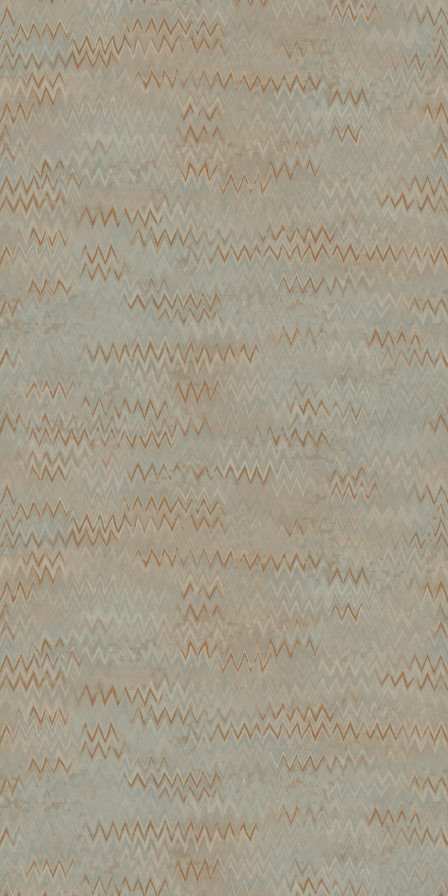
Reproduce this pattern procedurally as a Shadertoy shader.

```glsl
// Worn flame-stitch wallpaper: rows of fine zigzag strokes in rust, cream and
// blue-grey over a mottled stone ground. Strokes are contours of a folded height
// field, broken up by periodic noise so the whole design tiles vertically.

const float ZIGZAGS = 34.0;       // teeth across the canvas
const float TILE = 1.068;         // vertical repeat, in canvas widths
const float ROWS = 28.0;          // zigzag rows per vertical repeat
const float TOOTH_HEIGHT = 0.036; // peak to valley, in canvas widths
const float STROKE = 0.0052;      // half height of a stroke, in canvas widths
const float PATCHES = 9.0;        // painted stretches along a row
const int LAYERS = 6;

const vec3 STONE = vec3(0.640, 0.632, 0.570);
const vec3 SAND = vec3(0.650, 0.602, 0.520);
const vec3 CREAM = vec3(0.730, 0.707, 0.635);
const vec3 MIST = vec3(0.565, 0.595, 0.565);
const vec3 TAUPE = vec3(0.590, 0.550, 0.475);
const vec3 RUST = vec3(0.600, 0.410, 0.245);

float hash(vec2 cell, float seed) {
    vec3 h = fract(vec3(cell.xyx + seed * 17.3) * vec3(0.1031, 0.1030, 0.0973));
    h += dot(h, h.yzx + 33.33);
    return fract((h.x + h.y) * h.z);
}

// Value noise that wraps after a whole number of cells
float noise(vec2 p, vec2 period, float seed) {
    vec2 i = floor(p), f = fract(p);
    f = f * f * (3.0 - 2.0 * f);
    vec2 a = mod(i, period), b = mod(i + 1.0, period);
    return mix(mix(hash(a, seed), hash(vec2(b.x, a.y), seed), f.x),
               mix(hash(vec2(a.x, b.y), seed), hash(b, seed), f.x), f.y);
}

float tiled(vec2 uv, vec2 cells, float seed) {
    return noise(uv * cells, cells, seed);
}

float fbm(vec2 uv, vec2 cells, float seed) {
    float sum = 0.0, weight = 0.5;
    for (int i = 0; i < 4; i++) {
        sum += weight * tiled(uv, cells, seed + float(i));
        cells *= 2.0;
        weight *= 0.5;
    }
    return sum / 0.9375;
}

// Height of the zigzag, from -0.5 to 0.5, with a slight hand wobble
float zigzag(vec2 uv) {
    float wobble = 0.22 * (tiled(uv, vec2(24.0, 30.0), 3.0) - 0.5);
    float tooth = abs(fract(uv.x * ZIGZAGS + wobble) - 0.5) * 2.0 - 0.5;
    return tooth * mix(0.75, 1.15, tiled(uv, vec2(7.0, 14.0), 5.0));
}

vec3 inkColour(int layer) {
    if (layer == 5) return RUST;
    if (layer == 2) return TAUPE;
    return layer % 2 == 0 ? MIST : CREAM;
}

void mainImage(out vec4 fragColor, in vec2 fragCoord) {
    vec2 p = fragCoord / iResolution.x;
    vec2 uv = vec2(p.x, p.y / TILE);
    float pixel = 1.0 / iResolution.x;

    // Mottled ground, drawn out sideways
    float warmth = fbm(uv, vec2(4.0, 9.0), 11.0);
    float grain = fbm(uv, vec2(90.0, 96.0), 21.0);
    vec3 colour = mix(STONE, SAND, smoothstep(0.32, 0.68, warmth + 0.35 * (grain - 0.5)));

    // Folded height field: its level lines are the zigzags
    float drift = 0.022 * (tiled(uv, vec2(5.0, 6.0), 31.0) - 0.5);
    float level = p.y + drift + TOOTH_HEIGHT * zigzag(uv);
    float slope = 2.0 * ZIGZAGS * TOOTH_HEIGHT;
    float blur = 0.6 * pixel * sqrt(1.0 + slope * slope);

    // Faint combed streaks between the strokes
    float streak = tiled(vec2(uv.x, level / TILE), vec2(14.0, 130.0), 41.0);
    colour += 0.055 * (streak - 0.5);

    for (int i = 0; i < LAYERS; i++) {
        float seed = 50.0 + 7.0 * float(i);
        bool rust = i == 5;
        float place = level / TILE * ROWS + float(i) / float(LAYERS);
        float row = mod(floor(place), ROWS);
        float centre = 0.5 + 0.3 * (hash(vec2(row, 2.0), seed) - 0.5);
        float dist = abs(fract(place) - centre) * TILE / ROWS;

        // Painted stretches with fading ends
        float paint = noise(vec2(uv.x * PATCHES, row), vec2(PATCHES, ROWS), seed + 1.0);
        paint += 0.35 * (tiled(uv, vec2(5.0, 9.0), seed + 2.0) - 0.5);
        float cover = rust ? smoothstep(0.53, 0.76, paint) : smoothstep(0.36, 0.72, paint);

        // Brush width and rubbed-off spots
        float width = STROKE * mix(0.65, 1.25, tiled(uv, vec2(40.0, 50.0), seed + 3.0));
        float wear = smoothstep(0.22, 0.55, fbm(uv, vec2(55.0, 60.0), seed + 4.0));
        float line = 1.0 - smoothstep(width - blur, width + blur, dist);
        float strength = rust ? 0.80 : 0.58;
        colour = mix(colour, inkColour(i), line * cover * wear * strength);
    }

    // Scattered rust flecks and overall paper grain
    float fleck = smoothstep(0.64, 0.80, tiled(uv, vec2(110.0, 118.0), 121.0));
    float stain = smoothstep(0.50, 0.72, fbm(uv, vec2(7.0, 16.0), 131.0));
    colour = mix(colour, mix(TAUPE, RUST, 0.35), 0.45 * fleck * stain);
    colour += 0.05 * (grain - 0.5);

    fragColor = vec4(colour, 1.0);
}
```
